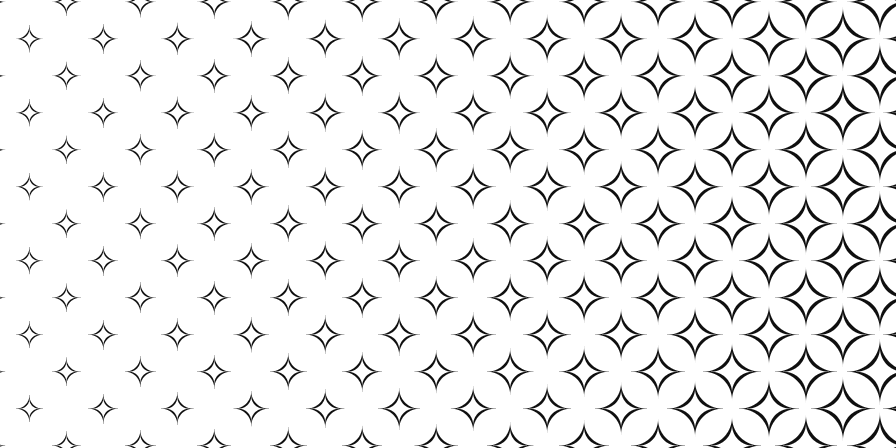
A WebGL 1 fragment shader for this pattern:

```glsl
precision highp float;
// Halftone of hollow four-pointed stars on a staggered lattice, growing from
// left to right. Each star is bounded by four concave circular arcs, and a
// smaller copy of the same shape is cut out of its middle.

uniform vec2 u_resolution;

// Signed distance to a star whose tips lie at the given reach on both axes.
float starDistance(vec2 p, float reach) {
    vec2 q = abs(p);
    float arc = reach - length(q - reach);
    return max(arc, max(q.x, q.y) - reach);
}

// Centre of the nearest lattice point whose column + row is odd.
vec2 nearestStar(vec2 cell) {
    vec2 diagonal = vec2(cell.x + cell.y, cell.x - cell.y);
    vec2 odd = 2.0 * floor(diagonal * 0.5) + 1.0;
    return 0.5 * vec2(odd.x + odd.y, odd.x - odd.y);
}

void main() {
    // Canvas height is one unit.
    vec2 p = gl_FragCoord.xy / u_resolution.y;
    float pixel = 1.0 / u_resolution.y;

    // Staggered placement
    vec2 origin = vec2(0.0655, 0.0052);
    float spacing = 0.08255;
    vec2 center = origin + spacing * nearestStar((p - origin) / spacing);
    vec2 local = p - center;

    // Growth toward the right, scaled to the canvas width
    float across = center.x * u_resolution.y / u_resolution.x;
    float reach = 0.0286 + 0.033 * across + 0.0124 * across * across;

    // Outline: outer star minus its smaller copy
    float outer = starDistance(local, reach);
    float inner = starDistance(local, reach * 0.73);
    float outline = max(outer, -inner);
    float ink = clamp(0.5 - outline / pixel, 0.0, 1.0);

    vec3 paper = vec3(1.0);
    vec3 black = vec3(0.06);
    gl_FragColor = vec4(mix(paper, black, ink), 1.0);
}
```
